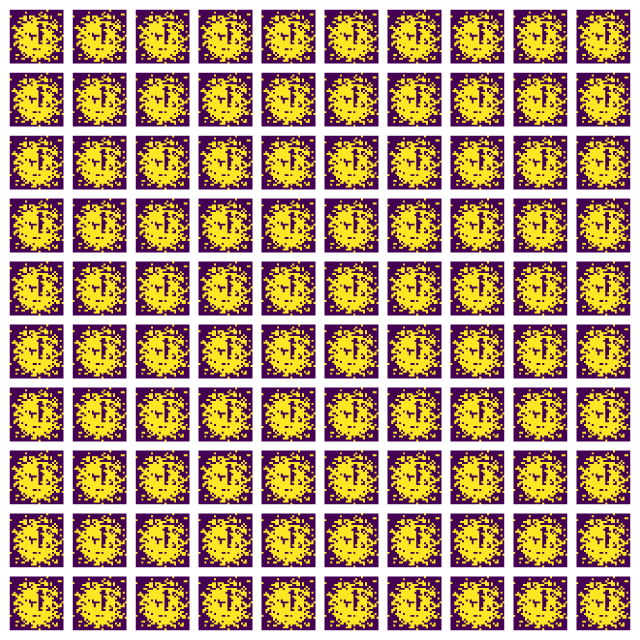
A Shadertoy shader for this pattern:

```glsl
// Ten by ten grid of identical square tiles on white, each a coarse two-colour
// mosaic: yellow thick in the middle, purple thick at the rim. A hash is
// thresholded by a radial density, and a box filter smooths every edge.

#define TILES 10.0
#define MARGIN 0.0152
#define TILE_SIZE 0.0842
#define CELLS 28.0
#define SEED 17u
#define CORE_DENSITY 0.93
#define RIM_DENSITY 0.12
#define RUN_CHANCE 0.35
#define SAMPLES 4
#define PAPER vec3(1.0)
#define YELLOW vec3(0.993, 0.906, 0.144)
#define PURPLE vec3(0.267, 0.005, 0.329)

// Integer hash of a cell, 0 to 1
float hash(vec2 cell, uint salt) {
    uvec2 q = uvec2(cell + 64.0);
    uint h = q.x * 1664525u + q.y * 2246822519u + (salt + SEED) * 3266489917u;
    h = (h ^ (h >> 16)) * 2146121005u;
    h = (h ^ (h >> 15)) * 2221713035u;
    return float((h ^ (h >> 16)) >> 8) / 16777216.0;
}

float segmentDistance(vec2 p, vec2 a, vec2 b) {
    vec2 pa = p - a, ba = b - a;
    return length(pa - ba * clamp(dot(pa, ba) / dot(ba, ba), 0.0, 1.0));
}

// Chance that a cell is yellow
float yellowDensity(vec2 p) {
    float radius = length((p - vec2(0.50, 0.46)) / vec2(0.50, 0.53));
    float density = mix(CORE_DENSITY, RIM_DENSITY, smoothstep(0.45, 1.12, radius));

    // Dark strokes: central spine, short mark beside it, diagonal at the right
    float stroke = segmentDistance(p, vec2(0.58, 0.63), vec2(0.57, 0.40)) - 0.045;
    stroke = min(stroke, segmentDistance(p, vec2(0.39, 0.54), vec2(0.41, 0.45)) - 0.022);
    stroke = min(stroke, segmentDistance(p, vec2(0.71, 0.38), vec2(0.87, 0.56)) - 0.022);
    return stroke < 0.0 ? 0.22 : density;
}

// Mosaic colour; some cells copy the left neighbour, forming dashes
vec3 tileColor(vec2 p) {
    vec2 cell = min(floor(p * CELLS), CELLS - 1.0);
    vec2 source = cell;
    if (hash(cell, 5u) < RUN_CHANCE) source.x -= 1.0;
    float density = yellowDensity((cell + 0.5) / CELLS);
    if (cell.x < 1.0) density *= 0.3;
    return hash(source, 0u) < density ? YELLOW : PURPLE;
}

// Sheet of tiles in canvas units
vec3 sheetColor(vec2 p) {
    float pitch = (1.0 - 2.0 * MARGIN - TILE_SIZE) / (TILES - 1.0);
    vec2 grid = (p - MARGIN) / pitch;
    vec2 local = fract(grid) * pitch / TILE_SIZE;
    bool inside = all(greaterThanEqual(grid, vec2(0.0)))
               && all(lessThan(grid, vec2(TILES)))
               && all(lessThan(local, vec2(1.0)));
    return inside ? tileColor(local) : PAPER;
}

void mainImage(out vec4 fragColor, in vec2 fragCoord) {
    // Average a regular grid of samples over the pixel
    vec3 sum = vec3(0.0);
    for (int j = 0; j < SAMPLES; j++) {
        for (int i = 0; i < SAMPLES; i++) {
            vec2 offset = (vec2(i, j) + 0.5) / float(SAMPLES) - 0.5;
            sum += sheetColor((fragCoord + offset) / iResolution.xy);
        }
    }
    fragColor = vec4(sum / float(SAMPLES * SAMPLES), 1.0);
}
```
